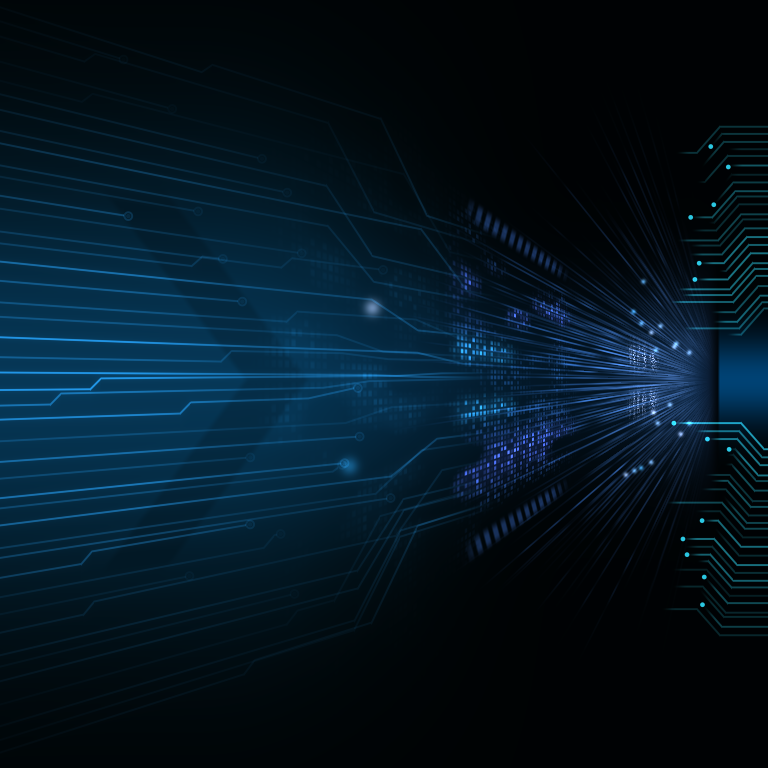
Reproduce this background procedurally as a Shadertoy shader.

```glsl
const vec2 FOCUS = vec2(0.94, 0.505);
const float LANE_FOCUS = 1.51;
const float LANES = 44.0;
const float PORTS = 24.0;
const float GLINTS = 18.0;
const float HAIR = 0.0004;
const vec3 NIGHT = vec3(0.0, 0.009, 0.014);
const vec3 TEAL = vec3(0.004, 0.060, 0.075);
const vec3 OCEAN = vec3(0.018, 0.140, 0.240);
const vec3 PANEL = vec3(0.0, 0.25, 0.44);
const vec3 TRACE = vec3(0.12, 0.42, 0.64);
const vec3 RAY = vec3(0.20, 0.43, 0.80);
const vec3 PORT = vec3(0.12, 0.55, 0.62);
const vec3 CYAN = vec3(0.20, 0.65, 0.95);
const vec3 VIOLET = vec3(0.28, 0.30, 0.75);
const vec3 PEARL = vec3(0.80, 0.80, 0.95);

float hash(float n) { return fract(sin(n * 91.345 + 3.17) * 4375.85); }
float hash2(vec2 p) { return fract(sin(dot(p, vec2(41.7, 289.1))) * 4375.85); }
float bell(float x, float w) { return exp(-x * x / (w * w)); }
float span(float lo, float hi, float soft, float x) {
    return smoothstep(lo - soft, lo + soft, x) * (1.0 - smoothstep(hi - soft, hi + soft, x));
}
float stroke(float d, float w) {
    return 1.0 - smoothstep(w, w + 1.3 / iResolution.y, abs(d));
}
float noise(vec2 p) {
    vec2 i = floor(p), f = fract(p);
    f = f * f * (3.0 - 2.0 * f);
    return mix(mix(hash2(i), hash2(i + vec2(1, 0)), f.x),
               mix(hash2(i + vec2(0, 1)), hash2(i + vec2(1, 1)), f.x), f.y);
}

// Slanted lane with a small jog and a funnel bend
float laneHeight(float x, float lane) {
    float start = (lane + 0.15 + 0.7 * hash(lane)) / LANES - 0.5;
    float jog = clamp((x - 0.05 - 0.35 * hash(lane + 50.0)) / 0.014, 0.0, 1.0);
    float bend = clamp((x - 0.40 - 0.15 * hash(lane + 20.0)) / 0.06, 0.0, 1.0);
    return start * (1.0 - x / LANE_FOCUS) - 0.22 * start * bend
         + 0.014 * jog * step(0.6, hash(lane + 90.0));
}

vec3 leftTraces(float x, float y) {
    float light = 0.0;
    for (float lane = 0.0; lane < LANES; lane++) {
        float seed = hash(lane + 7.0), h = laneHeight(x, lane);
        float slope = (laneHeight(x + 0.001, lane) - h) / 0.001;
        float d = abs(y - h) / sqrt(1.0 + slope * slope);
        float ended = step(seed, 0.5);
        float end = mix(0.66, 0.16 + 0.7 * seed, ended);
        float node = length(vec2(x - end, y - laneHeight(end, lane)));
        float line = (stroke(d, HAIR) + 0.12 * exp(-d / 0.004)) * step(x, end - 0.005);
        float ring = 0.7 * stroke(node - 0.005, HAIR) + 0.4 * stroke(node, 0.002);
        light += bell(h, 0.28) * (0.25 + 0.6 * hash(lane + 31.0)) * (line + ring * ended);
    }
    light *= mix(1.0, 0.42, smoothstep(0.15, 0.38, x)) * (1.0 - smoothstep(0.55, 0.66, x));
    return TRACE * light;
}

// Broken rays in two densities around the focus
vec3 focusRays(vec2 q) {
    float r = length(q), angle = atan(q.y, max(-q.x, 0.0001)), light = 0.0;
    for (float layer = 0.0; layer < 2.0; layer++) {
        float density = 23.0 + 20.0 * layer, cell = angle * density;
        float id = floor(cell) + layer * 200.0;
        float d = (fract(cell) - 0.25 - 0.5 * hash(id)) / density * r;
        float reach = mix(0.10, 0.44, hash(id + 70.0));
        float sparse = min(1.0, r / density * iResolution.y / 3.5);
        light += stroke(d, 0.0002) * (0.1 + 0.9 * noise(vec2(r * 45.0, id))) * sparse
               * (1.0 - smoothstep(reach * 0.5, reach, r));
    }
    light *= smoothstep(0.01, 0.06, r) * mix(0.25, 0.75, bell(angle, 0.6));
    light *= 1.0 - smoothstep(1.0, 1.45, abs(angle));
    vec3 tint = mix(RAY, PEARL, 0.4 * bell(r, 0.15));
    return (tint * light + RAY * 0.2 * bell(r, 0.10)) * (1.0 - smoothstep(-0.02, 0.0, q.x));
}

// Bit cells and hatched strips in perspective
vec3 dataPanels(vec2 q) {
    float dist = max(-q.x, 0.002), depth = log(dist), slope = q.y / dist, tilt = abs(slope);
    vec2 grid = vec2(depth * 66.0, slope * 40.0), cell = fract(grid);
    vec2 box = smoothstep(0.0, 0.3, cell) * (1.0 - smoothstep(0.6, 1.0, cell));
    float bits = box.x * box.y * pow(hash2(floor(grid)), 1.5);
    float cloud = smoothstep(0.3, 0.8, noise(vec2(depth * 9.0, slope * 10.0)));
    float patchy = bits * cloud, window = span(0.20, 0.345, 0.02, dist);
    vec3 light = CYAN * (bits + 0.12) * bell(tilt - 0.12, 0.045) * span(0.275, 0.345, 0.015, dist);
    light += VIOLET * (patchy + 0.15 * cloud) * window * bell(tilt - 0.35, 0.10);
    light += RAY * 0.4 * patchy * window * (1.0 - smoothstep(0.5, 0.75, tilt));
    light += PEARL * bits * span(0.085, 0.12, 0.006, dist) * bell(tilt - 0.28, 0.13);
    float haze = span(0.38, 0.57, 0.05, dist) * bell(q.y, 0.18);
    light += TRACE * (0.22 * patchy + 0.07 * cloud) * haze;
    float hatch = smoothstep(0.2, 0.7, abs(fract(depth * 27.0 + tilt * 6.0) * 2.0 - 1.0));
    hatch *= span(0.21, 0.325, 0.015, dist) * span(0.64, 0.71, 0.025, tilt);
    return light + mix(VIOLET, CYAN, 0.4) * 0.38 * hatch;
}

// Stepped connectors above and below the glowing panel
vec3 rightPorts(float x, float y) {
    float light = 0.0, side = y > 0.0 ? 0.0 : 60.0;
    for (float i = 0.0; i < PORTS; i++) {
        float id = i + side, row = i / PORTS, dot = step(0.8, hash(id + 37.0));
        float start = mix(0.86, 0.95, hash(id + 11.0)), bendAt = 0.965 - 0.06 * row;
        float base = 0.055 + 0.25 * row + 0.006 * hash(id);
        vec2 ramp = clamp((vec2(x, start) - bendAt) / 0.03, 0.0, 1.0);
        float d = abs(y) - base - 0.034 * ramp.x;
        d *= ramp.x > 0.0 && ramp.x < 1.0 ? 0.66 : 1.0;
        float node = length(vec2(x - start, abs(y) - base - 0.034 * ramp.y));
        light += mix(0.9, 0.35, row) * (0.35 + 0.6 * hash(id + 23.0) + 0.4 * dot)
               * stroke(d, HAIR) * smoothstep(start, start + 0.02, x);
        light += 1.4 * stroke(node, 0.0022) * dot;
    }
    return PORT * light;
}

vec3 glints(vec2 q) {
    vec3 light = CYAN * 0.35 * bell(length(q + vec2(0.485, 0.112)), 0.011);
    light += PEARL * 0.5 * bell(length(q + vec2(0.455, -0.094)), 0.010);
    for (float i = 0.0; i < GLINTS; i++) {
        float dist = mix(0.03, 0.13, hash(i + 3.0));
        float slope = mix(0.2, 1.35, hash(i + 17.0)) * (mod(i, 2.0) * 2.0 - 1.0);
        vec2 offset = q - dist * vec2(-1.0, slope);
        light += mix(CYAN, PEARL, hash(i + 5.0)) * 0.8 * bell(length(offset), 0.003);
    }
    return light;
}

vec3 backdrop(float x, float y) {
    float chevron = span(0.32, 0.40, 0.006, x + 0.75 * abs(y)) * span(-0.24, 0.24, 0.02, y);
    float glow = bell(y, mix(0.25, 0.11, smoothstep(0.25, 0.75, x)));
    glow *= mix(1.0, 0.4, smoothstep(0.30, 0.90, x)) * (1.0 - smoothstep(0.90, 0.94, x));
    vec3 color = NIGHT + TEAL * bell(y, 0.36) * (1.0 - smoothstep(0.3, 0.75, x)) + OCEAN * glow;
    return color * (1.0 - 0.17 * chevron) + PANEL * smoothstep(0.934, 0.938, x) * bell(y, 0.055);
}

void mainImage(out vec4 fragColor, in vec2 fragCoord) {
    vec2 p = fragCoord / iResolution.xy, q = p - FOCUS;
    vec3 color = backdrop(p.x, q.y) + leftTraces(p.x, q.y) + rightPorts(p.x, q.y);
    color += focusRays(q) + dataPanels(q) + glints(q);
    fragColor = vec4(clamp(color, 0.0, 1.0), 1.0);
}
```
